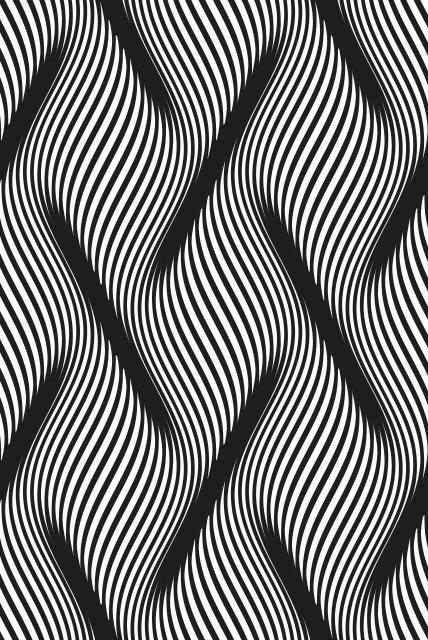
A Shadertoy shader for this pattern:

```glsl
const float TAU = 6.2831853;
const vec2 REPEATS = vec2(1.99, 2.0);
const float LINES = 30.0;      // lines in one repeat across
const int REACH = 8;           // neighbours that can sway over a point
const float SWAY = 0.124;      // sideways swing of a line
const float PHASE_SWING = 1.35;
const float THIN_FILL = 0.235; // half share of ink where lines lie open
const float BAND_FILL = 0.72;  // overlapping share where lines crowd
const float CORE_FILL = 2.5;   // extra overlap in the core of a band
const vec3 INK = vec3(0.122, 0.112, 0.115);
const vec3 PAPER = vec3(0.985);

// Phase of the wave on the line that rests at u, at height y
float wavePhase(float u, float y) {
    return TAU * y - PHASE_SWING * sin(TAU * u);
}

// Swayed position of the line that rests at u
float swayed(float u, float y) {
    return u - SWAY * sin(wavePhase(u, y));
}

// Spacing of the lines near u, relative to their resting spacing
float spread(float u, float y) {
    float phaseRate = -PHASE_SWING * TAU * cos(TAU * u);
    return 1.0 - SWAY * cos(wavePhase(u, y)) * phaseRate;
}

// Signed distance to one line, which swells into a solid band when crowded
float lineDistance(vec2 p, float u, float aspect) {
    float gap = spread(u, p.y);
    float fill = mix(BAND_FILL, THIN_FILL, smoothstep(0.35, 1.1, gap));
    fill += CORE_FILL * (1.0 - smoothstep(0.1, 0.4, gap));
    float a = swayed(u - fill / LINES, p.y);
    float b = swayed(u + fill / LINES, p.y);
    float across = abs(p.x - 0.5 * (a + b)) - 0.5 * abs(b - a);
    float slope = SWAY * TAU * cos(wavePhase(u, p.y)) * aspect;
    return across * inversesqrt(1.0 + slope * slope);
}

// Share of paper left uncovered by the lines at p
float paperCover(vec2 p, float pixel, float aspect) {
    float nearest = 1.0;
    float middle = round(p.x * LINES);
    for (int i = -REACH; i <= REACH; i++) {
        float u = (middle + float(i)) / LINES;
        nearest = min(nearest, lineDistance(p, u, aspect));
    }
    return clamp(nearest / pixel + 0.5, 0.0, 1.0);
}

void mainImage(out vec4 fragColor, in vec2 fragCoord) {
    vec2 cell = REPEATS / iResolution.xy;
    vec2 offset = vec2(0.006, 0.0);
    float aspect = cell.y / cell.x;

    // Four samples with half-pixel edges keep the crowded lines clean
    float paper = 0.0;
    for (int k = 0; k < 4; k++) {
        vec2 jitter = vec2(k & 1, k >> 1) * 0.5 - 0.25;
        vec2 p = (fragCoord + jitter) * cell - offset;
        paper += 0.25 * paperCover(p, 0.5 * cell.x, aspect);
    }
    fragColor = vec4(mix(INK, PAPER, paper), 1.0);
}
```
